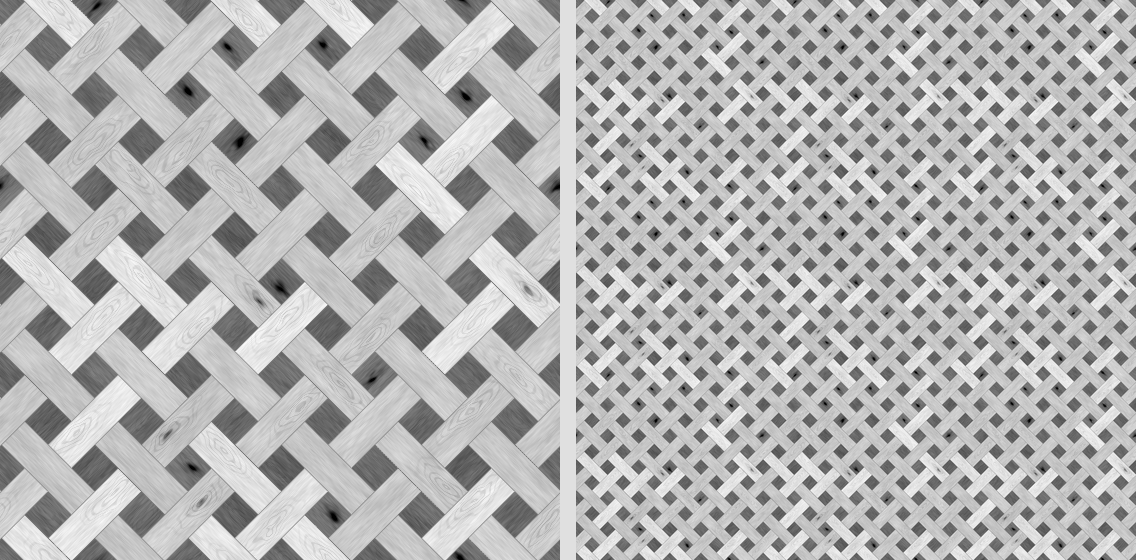
Left, the tile; right, the same tile 3 across and 3 down.
Reproduce this texture procedurally as a Shadertoy shader.

```glsl
// Diagonal basket weave of pale wooden planks around dark square wood tiles.
// The canvas is turned into diagonal axes; each plank spans three half-steps
// over a crossing, and every piece gets wood grain seeded by its wrapped index.

float hash(vec2 p) {
    vec3 h = fract(p.xyx * 0.1031);
    h += dot(h, h.yzx + 33.33);
    return fract((h.x + h.y) * h.z);
}

float noise(vec2 p) {
    vec2 i = floor(p), f = fract(p);
    f = f * f * (3.0 - 2.0 * f);
    return mix(mix(hash(i), hash(i + vec2(1, 0)), f.x),
               mix(hash(i + vec2(0, 1)), hash(i + vec2(1, 1)), f.x), f.y);
}

// Wrapped index of a piece from its centre on the diagonal axes
vec2 pieceId(vec2 c) {
    return floor(mod(vec2(c.x - c.y, c.x + c.y) + 0.5, 12.0));
}

// Tone offset of wood running along q.x, in a piece of the given half size
float wood(vec2 q, vec2 halfSize, vec2 id, float figure, float knot) {
    vec2 seed = id * 17.0;
    float fibre = noise(q * vec2(6, 48) + seed) + 0.6 * noise(q * vec2(14, 90) + seed + 7.0) - 0.8;
    float cloud = noise(q * vec2(2.5, 8) + seed + 5.0) - 0.5;

    // Stretched growth rings around the heart of the grain
    vec2 heart = (vec2(hash(id + 21.0), hash(id + 43.0)) - 0.5) * halfSize * vec2(1.3, 0.8);
    vec2 k = q - heart + 0.06 * (noise(q * vec2(6, 14) + seed + 3.0) - 0.5);
    float r = length(k * vec2(1.1, 4.0)) + 0.35 * noise(q * vec2(3, 7) + seed + 9.0);
    float rings = smoothstep(0.1, 1.0, sin(r * 36.0)) * smoothstep(1.3, 0.3, r);

    // Dark knot core with a smoky halo
    vec2 core = k * vec2(13, 27), halo = k * vec2(4.5, 11);
    float spot = 0.36 * exp(-dot(core, core))
               + 0.26 * exp(-dot(halo, halo)) * noise(q * vec2(9, 28) + seed + 1.0);

    return 0.075 * fibre + 0.07 * cloud - 0.085 * figure * rings - knot * spot;
}

void mainImage(out vec4 fragColor, in vec2 fragCoord) {
    vec2 p = 6.0 * fragCoord / iResolution.xy + vec2(-0.016, 0.016);
    vec2 ab = vec2(p.x + p.y, p.y - p.x);
    float pixel = 8.5 / min(iResolution.x, iResolution.y);

    // Dark square tiles, some paler and knotty
    vec2 centre = round(ab), q = ab - centre;
    vec2 id = pieceId(centre);
    float edge = 0.25 - max(abs(q.x), abs(q.y));
    float knotty = step(0.76, hash(id + 61.0));
    vec2 along = hash(id + 81.0) < 0.6 ? q.yx : q;
    float tone = 0.375 + 0.06 * hash(id + 11.0) + 0.05 * knotty
               + 1.15 * wood(along, vec2(0.25), id, 0.25, knotty);

    // Planks in both directions, alternating over and under
    for (int k = 0; k < 2; k++) {
        float turn = float(k);
        vec2 s = k == 0 ? ab : ab.yx;
        float row = floor(s.y);
        float column = 2.0 * round((s.x - 0.5 - row - turn) * 0.5) + row + turn;
        vec2 mid = vec2(column, row) + 0.5;
        q = s - mid;
        float inside = min(0.75 - abs(q.x), 0.25 - abs(q.y));
        if (inside > 0.0) {
            edge = inside;
            id = pieceId(k == 0 ? mid : mid.yx);
            float bright = step(0.76, hash(id + 31.0));
            float figured = max(bright, step(0.68, hash(id + 51.0)));
            float knot = step(0.8, hash(id + 71.0));
            tone = 0.765 + 0.03 * hash(id + 11.0) + 0.1 * bright + 0.02 * figured
                 + wood(q, vec2(0.75, 0.25), id, max(figured, knot), knot);
        }
    }

    // Thin joints
    float joint = 1.0 - smoothstep(0.0, 0.006 + 0.6 * pixel, edge);
    tone = mix(tone, 0.5, 0.7 * joint);
    fragColor = vec4(vec3(clamp(tone, 0.0, 1.0)), 1.0);
}
```
